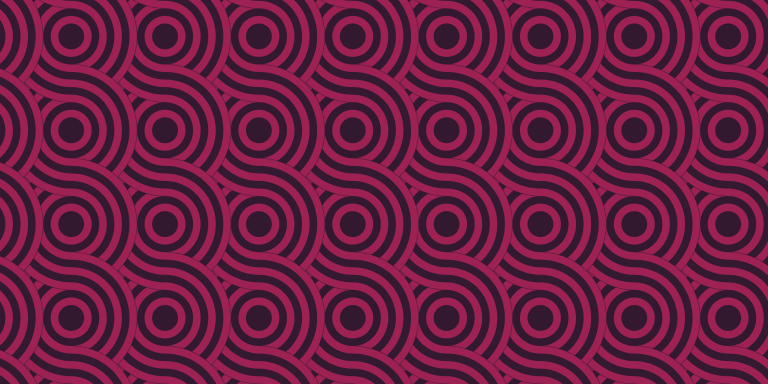
Write a Shadertoy shader that draws this pattern.

```glsl
// Interlocking discs of concentric rings, woven into rows of S-shaped waves.

const vec3 PLUM = vec3(0.20, 0.10, 0.19);
const vec3 BERRY = vec3(0.62, 0.13, 0.33);

// Soft coverage of a signed distance, with a ramp one pixel wide.
float coverage(float dist, float pixel) {
    return clamp(0.5 - dist / pixel, 0.0, 1.0);
}

// Lays one disc with four rings over the colour below it.
vec3 layDisc(vec3 below, vec2 offset, float pixel) {
    float radius = length(offset);

    // Distance to the nearest of the four evenly spaced rings
    float ring = clamp(round((radius - 0.178) / 0.161), 0.0, 3.0);
    float ringDist = abs(radius - 0.178 - 0.161 * ring) - 0.04;
    vec3 disc = mix(PLUM, BERRY, coverage(ringDist, pixel));

    // Faint seam where the rim lies on its neighbours
    float rim = radius - 0.702;
    float seam = 0.2 * (1.0 - smoothstep(0.0, 0.014, abs(rim)));
    return mix(mix(below, disc, coverage(rim, pixel)), PLUM, seam);
}

void mainImage(out vec4 fragColor, in vec2 fragCoord) {
    // Square lattice with a disc centre on every corner
    float period = 0.2444;
    vec2 lattice = (fragCoord / iResolution.y - vec2(0.1854, 0.172)) / period;
    vec2 cell = fract(lattice);
    float pixel = 1.0 / (iResolution.y * period);

    // Grey ground peeps through the tiny gap where four discs meet
    vec3 color = vec3(0.42, 0.32, 0.40);

    // Corners from back to front: lower right, upper right, upper left, lower left
    for (int i = 0; i < 4; i++) {
        vec2 corner = vec2(i < 2, i == 1 || i == 2);
        color = layDisc(color, cell - corner, pixel);
    }

    fragColor = vec4(color, 1.0);
}
```
